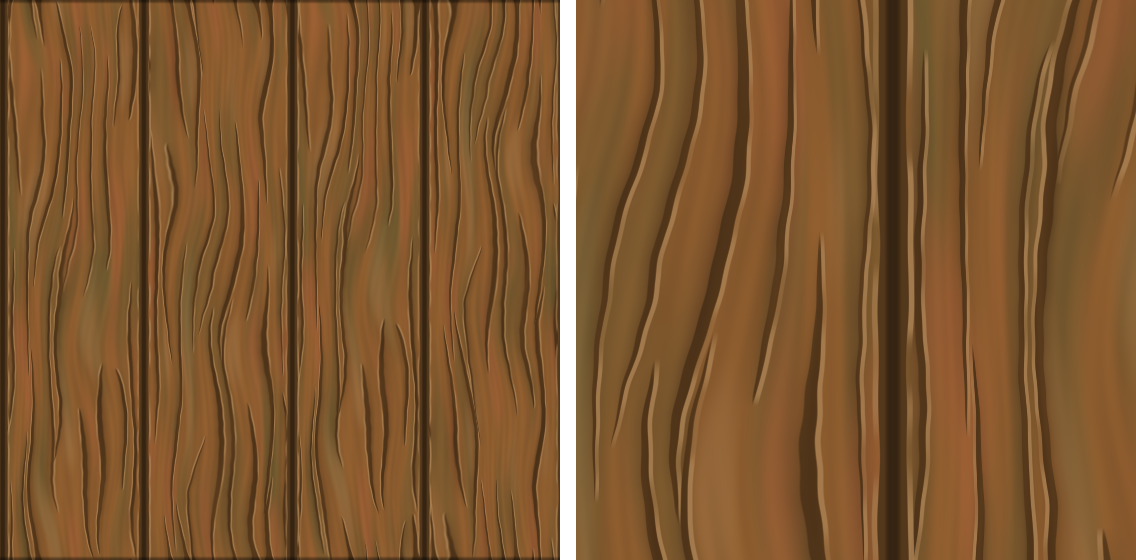
Left: the whole. Right: its middle third, enlarged.
A Shadertoy shader for this texture:

```glsl
// Four upright wooden planks with dark seams, hand-painted in look.
// Each plank has lanes of tapered, bending cracks with a lit rim, laid over
// streaky gradient noise; two plank designs alternate with vertical shifts.

const int PLANKS = 4;
const float SEAM_X[5] = float[5](0.005, 0.257, 0.522, 0.758, 1.005);
const float SHIFT_Y[4] = float[4](0.0, 0.0, 0.08, 0.34);
const float SEAM_HALF = 0.0085;
const int LANES = 9;            // crack lanes across a plank
const int PER_LANE = 2;         // cracks along each lane
const float CRACK_MIN = 0.0012; // half widths
const float CRACK_MAX = 0.0043;
const float RIM = 0.0013;       // half width of the lit edges
const float FLOW = 0.045;       // sideways sway of the grain

const vec3 BROWN = vec3(0.55, 0.36, 0.18);
const vec3 OLIVE = vec3(0.49, 0.35, 0.18);
const vec3 MOSS = vec3(0.41, 0.34, 0.18);
const vec3 RUST = vec3(0.60, 0.36, 0.20);
const vec3 PALE = vec3(0.67, 0.51, 0.33);
const vec3 CRACK = vec3(0.32, 0.21, 0.10);
const vec3 SEAM = vec3(0.33, 0.22, 0.11);
const vec3 SEAM_CORE = vec3(0.21, 0.14, 0.07);

vec2 hash22(vec2 p) {
    vec3 q = fract(p.xyx * vec3(0.1031, 0.1030, 0.0973));
    q += dot(q, q.yzx + 33.33);
    return fract((q.xx + q.yz) * q.zy);
}

float corner(vec2 cell, vec2 offset, vec2 f, float period) {
    vec2 p = cell + offset;
    p.y = mod(p.y, period);
    float a = 6.2832 * hash22(p + 11.0).x;
    return dot(vec2(cos(a), sin(a)), f - offset);
}

// Gradient noise that repeats along y
float noise(vec2 p, float period) {
    vec2 i = floor(p), f = p - i;
    vec2 w = f * f * f * (f * (f * 6.0 - 15.0) + 10.0);
    float low = mix(corner(i, vec2(0, 0), f, period), corner(i, vec2(1, 0), f, period), w.x);
    float high = mix(corner(i, vec2(0, 1), f, period), corner(i, vec2(1, 1), f, period), w.x);
    return mix(low, high, w.y);
}

float line(float d, float halfWidth, float aa) {
    return 1.0 - smoothstep(halfWidth - aa, halfWidth + aa, abs(d));
}

// Returns crack, lit rim and soft shadow; u is the swayed x in the plank
vec3 cracks(float u, float y, float plankWidth, float seed, float endDist, float aa) {
    vec3 mask = vec3(0.0);
    for (int i = 0; i < LANES * PER_LANE; i++) {
        float lane = float(i % LANES), row = float(i / LANES);
        vec2 id = vec2(float(i) + 1.0, seed * 37.0 + 5.0);
        vec2 place = hash22(id), form = hash22(id + 57.0), style = hash22(id + 113.0);
        float laneY = hash22(vec2(lane + 3.0, seed + 71.0)).y;
        float centerY = row / float(PER_LANE) + laneY + 0.2 * (place.y - 0.5);
        float halfLen = mix(0.11, 0.29, form.x);
        float t = (fract(y - centerY + 0.5) - 0.5) / halfLen;
        if (abs(t) >= 1.0) continue;

        // One end bends toward a neighbouring lane
        float bendEnd = max(0.0, style.y > 0.5 ? t : -t);
        float path = plankWidth * (lane + 0.5 + 0.6 * (place.x - 0.5)) / float(LANES);
        path += 0.036 * (form.y - 0.5) * bendEnd * bendEnd;
        path += 0.012 * noise(vec2(float(i) * 3.7, y * 6.0), 6.0);
        path += 0.0018 * noise(vec2(float(i) * 5.3, y * 40.0), 40.0);

        float taper = pow(1.0 - t * t, 0.6);
        float w = mix(CRACK_MIN, CRACK_MAX, style.x) * taper;
        w *= 1.0 + 1.2 * exp(-endDist / 0.008); // notch at the plank ends
        float d = u - path;
        float side = place.x < 0.25 ? -1.0 : 1.0;
        float worn = smoothstep(-0.35, 0.1, noise(vec2(float(i) * 2.9, y * 22.0), 22.0));
        float fade = smoothstep(0.0, 0.3, taper);
        float rim = line(d - side * (w + RIM), RIM, aa) * fade * mix(0.4, 0.95, worn);
        float shadow = exp(-abs(d + side * w) / 0.005) * taper;
        mask = max(mask, vec3(line(d, w, aa) * fade, rim, shadow));
    }
    return mask;
}

void mainImage(out vec4 fragColor, in vec2 fragCoord) {
    vec2 uv = fragCoord / iResolution.xy;
    float aa = 0.8 / iResolution.y;
    float x = fract(uv.x - SEAM_X[0]) + SEAM_X[0];
    int plank = 0;
    for (int i = 1; i < PLANKS; i++) if (x > SEAM_X[i]) plank = i;

    float left = x - SEAM_X[plank], right = SEAM_X[plank + 1] - x;
    float edge = min(left, right), endDist = min(uv.y, 1.0 - uv.y);
    float seed = float(plank % 2), y = fract(uv.y - SHIFT_Y[plank]);

    // Grain: streaks of colour that follow the sway
    float sway = FLOW * noise(vec2(left * 6.0 + seed * 17.0, y * 4.0), 4.0);
    float u = left + sway * smoothstep(0.0, 0.07, edge);
    float tone = noise(vec2(u * 36.0 + seed * 41.0, y * 3.0), 3.0);
    float tint = noise(vec2(u * 28.0 + seed * 23.0 + 90.0, y * 4.0), 4.0);
    float fine = noise(vec2(u * 130.0 + seed * 9.0, y * 5.0), 5.0);
    vec3 col = mix(BROWN, OLIVE, smoothstep(-0.1, 0.25, tone));
    col = mix(col, MOSS, 0.8 * smoothstep(0.25, 0.55, tone));
    col = mix(col, RUST, 0.8 * smoothstep(0.1, 0.45, tint));
    col = mix(col, PALE, 0.3 * smoothstep(0.15, 0.5, -tint));
    col *= 1.0 + 0.1 * fine;

    vec3 mask = cracks(u, y, left + right, seed, endDist, aa);
    col *= 1.0 - 0.22 * mask.z;
    col = mix(col, PALE, 0.85 * mask.y);
    col = mix(col, CRACK * (1.0 + 0.2 * fine), mask.x);

    // Plank sides: chipped lit edge, then the seam with its dark core
    float chip = noise(vec2(float(plank) * 3.3 + step(right, left) * 7.7, uv.y * 24.0), 24.0);
    float seamHalf = SEAM_HALF + 0.002 * chip;
    float lit = (left < right ? 0.85 : 0.6) * smoothstep(-0.35, 0.15, chip);
    col = mix(col, PALE, lit * line(edge - seamHalf - 1.3 * RIM, 1.3 * RIM, aa));
    vec3 seamCol = mix(SEAM, SEAM_CORE, 1.0 - smoothstep(0.002, 0.006, edge));
    col = mix(col, seamCol, line(edge, seamHalf, aa));
    col *= 1.0 - 0.4 * (1.0 - smoothstep(0.001, 0.008, endDist));
    fragColor = vec4(col, 1.0);
}
```
